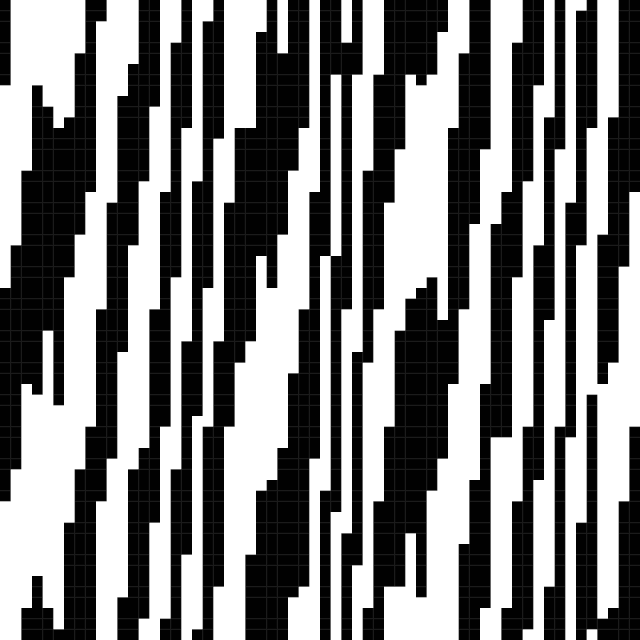
Reproduce this pattern procedurally as a Shadertoy shader.

```glsl
// Slanted black and white streaks on a square grid of cells.
// Every column alternates long runs whose phase drifts from column to column,
// run ends are jittered by a hash, and faint seams show between dark cells.

const float CELLS = 60.0;         // cells across the canvas
const float RUN_LENGTH = 21.5;    // mean length of a run, in cells
const float RUN_JITTER = 0.42;    // random displacement of run ends, in runs
const float COLUMN_DRIFT = 0.43;  // phase step per column, in runs
const float SEAM_HALF_WIDTH = 0.05;
const vec3 INK = vec3(0.004);
const vec3 PAPER = vec3(1.0);
const vec3 SEAM = vec3(0.12);

float hash(vec2 p) {
    return fract(sin(dot(p, vec2(127.1, 311.7))) * 43758.5453);
}

// Smooth one-dimensional value noise
float noise(float x, float seed) {
    float i = floor(x);
    float f = smoothstep(0.0, 1.0, x - i);
    return mix(hash(vec2(i, seed)), hash(vec2(i + 1.0, seed)), f);
}

// Phase of a column: steady slant, slow wander and a little scatter
float columnPhase(float column) {
    float wander = 2.6 * noise(column / 7.0, 5.0);
    float scatter = 0.22 * hash(vec2(column, 17.0));
    return COLUMN_DRIFT * column + wander + scatter;
}

// 1 for a paper cell, 0 for an ink cell
float cellTone(vec2 cell) {
    float phase = (cell.y + 0.5) / RUN_LENGTH - columnPhase(cell.x);
    float run = floor(phase);
    float runStart = RUN_JITTER * hash(vec2(run, cell.x + 31.0));
    run -= 1.0 - step(runStart, phase - run);
    return mod(run, 2.0);
}

// Seam strength per axis; every third boundary stays clean
vec2 seamCoverage(vec2 boundary, vec2 offset, float pixel) {
    vec2 line = clamp((SEAM_HALF_WIDTH - abs(offset)) / pixel + 0.5, 0.0, 1.0);
    return line * step(0.5, mod(boundary, 3.0));
}

void mainImage(out vec4 fragColor, in vec2 fragCoord) {
    float pixel = CELLS / iResolution.y;
    vec2 p = fragCoord * pixel;

    // Blend the four cells around the nearest grid corner by pixel coverage
    vec2 corner = floor(p + 0.5);
    vec2 offset = p - corner;
    vec2 cover = clamp(offset / pixel + 0.5, 0.0, 1.0);
    float below = mix(cellTone(corner - 1.0), cellTone(corner - vec2(0.0, 1.0)), cover.x);
    float above = mix(cellTone(corner - vec2(1.0, 0.0)), cellTone(corner), cover.x);
    float tone = mix(below, above, cover.y);

    // Faint seams on the ink, then paper on top
    vec2 seam = seamCoverage(corner, offset, pixel);
    vec3 ink = mix(INK, SEAM, max(seam.x, seam.y));
    fragColor = vec4(mix(ink, PAPER, tone), 1.0);
}
```
